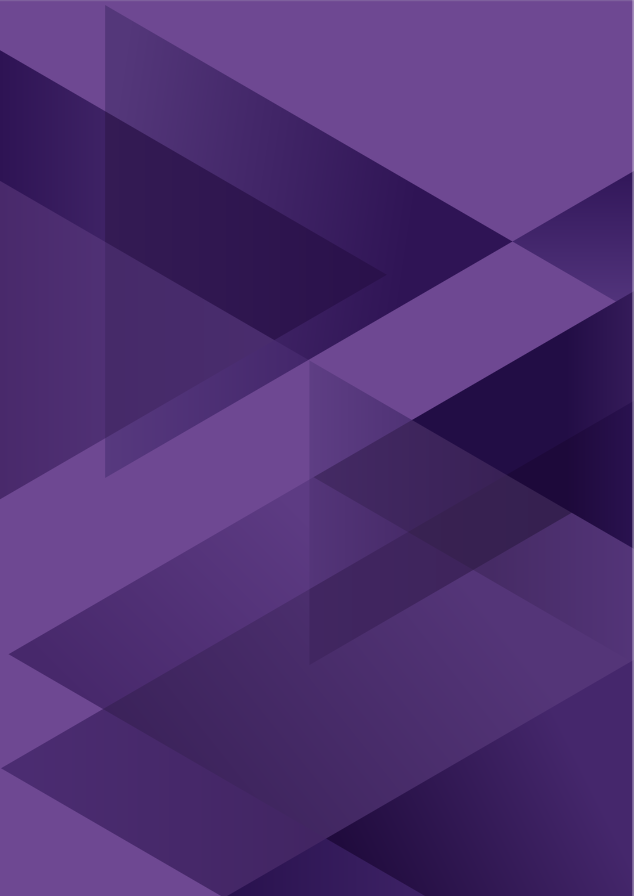
Give the GLSL for this background, as a Shadertoy shader.

```glsl
// Overlapping translucent violet triangles and diagonal bands with soft gradients.

// Linear blend of two byte colours, reaching them at positions from and to
vec3 ramp(vec3 first, vec3 last, float from, float to, float at) {
    return mix(first, last, clamp((at - from) / (to - from), 0.0, 1.0)) / 255.0;
}

// Smooth coverage of the half plane where dist is positive
float side(float dist) {
    return clamp(0.5 + dist * iResolution.y / 7.68 * 0.87, 0.0, 1.0);
}

void mainImage(out vec4 fragColor, in vec2 fragCoord) {
    // Canvas is 5.43 by 7.68 units, with y pointing down
    vec2 uv = fragCoord / iResolution.xy;
    vec2 p = vec2(uv.x, 1.0 - uv.y) * vec2(5.43, 7.68);
    float fall = p.y - 0.581 * p.x;   // constant along edges descending to the right
    float rise = p.y + 0.581 * p.x;   // constant along edges climbing to the right

    // Edges shared by several shapes
    float belowTop = side(fall + 0.48);
    float belowStrip = side(fall - 0.43);
    float belowCross = side(fall - 1.55);
    float pastLeft = side(rise - 4.28);
    float pastFacet = side(rise - 4.62);
    float pastBand = side(rise - 5.65);
    float pastFold = side(rise - 6.59);
    float pastSmall = side(rise - 7.24);
    float pastRhombus = side(rise - 8.81);
    float pastMiddle = side(p.x - 2.65);

    vec3 violet = vec3(0.432, 0.283, 0.572);
    vec3 col = violet;

    // Large triangle entering from the left
    vec3 left = mix(ramp(vec3(46, 19, 84), vec3(64, 36, 103), 0.0, 1.0, p.x),
                    ramp(vec3(73, 41, 107), vec3(82, 51, 120), 0.0, 1.2, p.x), belowCross);
    float inLeft = belowStrip * (1.0 - pastLeft);
    col = mix(col, left, inLeft);

    // Upper triangle, darkening toward its right tip
    vec3 facet = mix(ramp(vec3(84, 55, 122), vec3(47, 20, 85), 0.9, 3.6, p.x + 0.15 * (p.y - 1.5)),
                     ramp(vec3(87, 57, 127), vec3(68, 39, 107), 0.9, 2.6, p.x), belowCross);
    vec3 overlap = mix(ramp(vec3(52, 27, 84), vec3(42, 17, 75), 0.9, 3.2, p.x),
                       ramp(vec3(70, 42, 105), vec3(74, 45, 110), 0.9, 2.6, p.x), belowCross);
    facet = mix(facet, overlap, inLeft);
    col = mix(col, facet, side(p.x - 0.9) * belowTop * (1.0 - pastFacet));

    // Triangle at the right border
    col = mix(col, ramp(vec3(50, 23, 90), vec3(82, 52, 124), 1.5, 2.6, p.y),
              pastFacet * (1.0 - belowTop));

    // Tip of the middle triangle over the bright band
    col = mix(col, ramp(vec3(94, 62, 132), vec3(78, 49, 116), 2.65, 3.6, p.x),
              pastMiddle * belowCross);

    // Rhombus with its fold, and the middle triangle laid over it
    vec3 ground = mix(ramp(vec3(71, 40, 107), vec3(93, 59, 131), -5.3, -1.8, p.x - p.y),
                      ramp(vec3(59, 34, 90), vec3(84, 53, 120), 0.8, 4.8,
                           p.x - 0.8 * (p.y - 6.0)), pastFold);
    vec3 middle = mix(ramp(vec3(84, 53, 121), vec3(70, 42, 104), 2.65, 3.6, p.x),
                      ramp(vec3(65, 38, 97), vec3(62, 36, 91), 2.65, 4.1, p.x), pastFold);
    ground = mix(ground, middle, pastMiddle * (1.0 - pastSmall));

    // Dusky band crossing the middle triangle
    vec3 dusk = mix(ramp(vec3(68, 42, 100), vec3(57, 33, 86), 2.7, 4.3, p.x),
                    ramp(vec3(57, 34, 82), vec3(53, 32, 80), 3.4, 4.9, p.x), pastFold);
    dusk = mix(dusk, ramp(vec3(70, 43, 101), vec3(83, 52, 120), 4.2, 5.4, p.x), pastSmall);
    ground = mix(dusk, ground, side(fall - 2.53));

    // Dark wedge at the right
    vec3 wedge = mix(ramp(vec3(34, 13, 69), vec3(53, 27, 90), 4.85, 5.43, p.x),
                     ramp(vec3(29, 9, 58), vec3(42, 18, 80), 4.85, 5.43, p.x), pastFold);
    ground = mix(wedge, ground, belowCross);

    // Lower right corner, lit away from its left tip
    vec3 corner = ramp(vec3(32, 11, 61), vec3(69, 39, 108), 2.9, 5.3,
                       p.x - 0.5 * (p.y - 7.2));
    ground = mix(ground, corner, pastRhombus);

    // Parallelogram at the lower left
    vec3 lower = mix(violet, ramp(vec3(75, 44, 113), vec3(66, 37, 99), 0.2, 2.7, p.x), pastFold);
    lower = mix(lower, ramp(vec3(40, 17, 77), vec3(60, 33, 100), 1.9, 3.5, p.x), pastRhombus);
    ground = mix(ground, lower, side(fall - 5.565));
    ground = mix(ground, violet, side(fall - 6.58));
    col = mix(col, ground, pastBand);

    // Thin pale rims along the top and right borders
    col = mix(col, vec3(0.56, 0.47, 0.66), 0.5 * side(0.01 - p.y));
    col = mix(col, vec3(0.9, 0.87, 0.93), 0.45 * side(p.x - 5.415));
    fragColor = vec4(col, 1.0);
}
```
